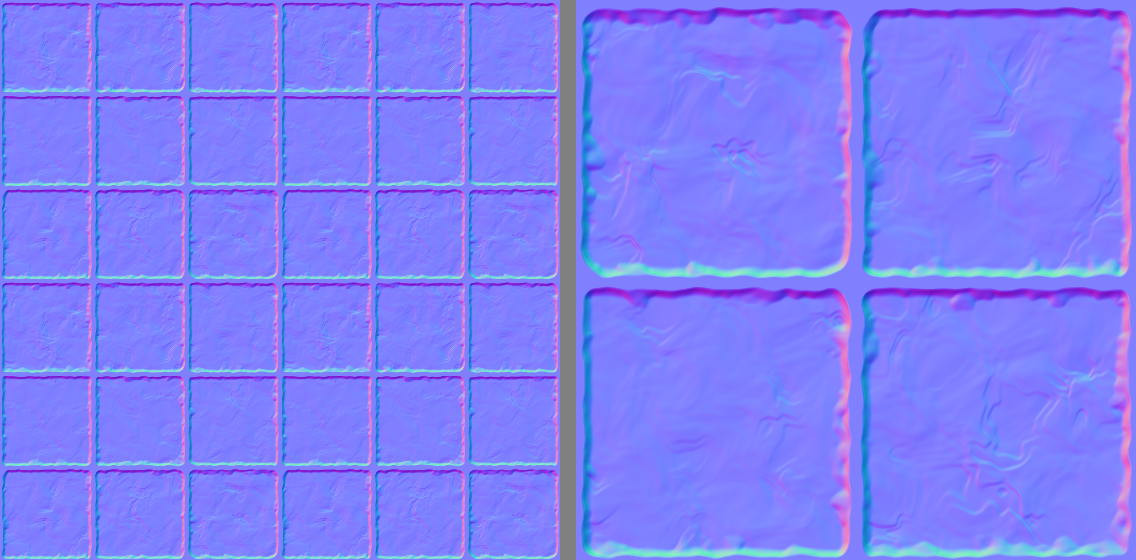
Left, the full canvas; right, a detail of the centre.
Write a Shadertoy shader that draws this texture map.

```glsl
// Tangent-space normal map of worn square stone tiles in flat grout.
// A wrapping height field (rounded boxes, ragged bevels, flaked stone) is
// differentiated by central differences and packed into colour, green down.

const float TILES = 6.0;            // tiles across and down the canvas
const float PERIOD = 3.0;           // distinct tiles before the set recurs
const float HALF_SIZE = 0.477;      // half a tile face, in cells
const vec2 TILE_SHIFT = vec2(0.002, -0.010);
const vec2 CORNER_RADIUS = vec2(0.035, 0.095);
const vec2 BEVEL_WIDTH = vec2(0.030, 0.085);
const float BEVEL_HEIGHT = 0.031;
const float EDGE_WOBBLE = 0.010;
const float GRAIN_HEIGHT = 0.0065;
const float FLAKE_HEIGHT = 0.0032;
const float BUMP_HEIGHT = 0.010;
const float SAMPLE_STEP = 0.006;    // half the derivative span, in cells

// Integer hash of a lattice point, two values in 0..1
vec2 hash2(vec2 p, float seed) {
    uvec3 v = uvec3(uint(p.x), uint(p.y), uint(seed)) * 1664525u + 1013904223u;
    v.x += v.y * v.z; v.y += v.z * v.x; v.z += v.x * v.y;
    v ^= v >> 16u;
    v.x += v.y * v.z; v.y += v.z * v.x;
    return vec2(v.xy >> 8u) / 16777216.0;
}

// Gradient noise with a whole number of lattice cells per period
float noise(vec2 p, float freq, float seed) {
    vec2 q = p * freq, cell = floor(q), f = q - cell;
    vec2 u = f * f * f * (f * (f * 6.0 - 15.0) + 10.0);
    vec4 corner;
    for (int k = 0; k < 4; k++) {
        vec2 o = vec2(k & 1, k >> 1);
        float a = 6.28318 * hash2(mod(cell + o, PERIOD * freq), seed).x;
        corner[k] = dot(vec2(cos(a), sin(a)), f - o);
    }
    return 1.4 * mix(mix(corner.x, corner.y, u.x), mix(corner.z, corner.w, u.x), u.y);
}

// Distance inward from the worn outline of a tile; each corner has its radius
float insideDistance(vec2 p, vec2 local, vec2 id) {
    vec2 cornerId = id * 2.0 + step(0.0, local);
    float chance = hash2(cornerId, 11.0).x;
    float radius = mix(CORNER_RADIUS.x, CORNER_RADIUS.y, chance * chance);
    vec2 q = abs(local) - HALF_SIZE + radius;
    float box = length(max(q, 0.0)) + min(max(q.x, q.y), 0.0) - radius;
    return -box + EDGE_WOBBLE * (noise(p, 13.0, 1.0) - 0.3);
}

// Grain, broken flake steps and a few rounded bumps
float stoneRelief(vec2 p, vec2 local, vec2 id) {
    vec2 warp = vec2(noise(p, 5.0, 2.0), noise(p, 5.0, 3.0));
    vec2 q = p + 0.07 * warp;
    float grain = 0.0, amp = 1.0, freq = 3.0;
    for (int k = 0; k < 4; k++) {
        grain += amp * noise(q, freq, 4.0 + float(k));
        amp *= 0.5;
        freq *= 2.0;
    }
    float patches = smoothstep(-0.15, 0.45, noise(p, 3.0, 8.0));
    float level = noise(q, 6.0, 9.0) + 0.3 * noise(q, 17.0, 10.0);
    float flakes = smoothstep(-0.07, 0.07, level) + smoothstep(0.25, 0.37, level);

    float bumps = 0.0;
    for (int k = 0; k < 3; k++) {
        vec2 spot = hash2(id, 20.0 + float(k));
        vec2 shape = hash2(id, 30.0 + float(k));
        float size = mix(0.03, 0.07, shape.x);
        vec2 away = (local - 0.84 * (spot - 0.5) + 0.03 * warp) / size;
        bumps += (shape.y - 0.4) * size / 0.07 * exp(-dot(away, away));
    }
    float rough = mix(0.55, 1.1, hash2(id, 12.0).x);
    return rough * (GRAIN_HEIGHT * grain + FLAKE_HEIGHT * patches * flakes)
         + BUMP_HEIGHT * bumps;
}

float height(vec2 p) {
    vec2 id = mod(floor(p), PERIOD);
    vec2 local = fract(p) - 0.5 - TILE_SHIFT;
    float d = insideDistance(p, local, id);
    if (d <= 0.0) return 0.0;

    // Ragged bevel: its width swells where the edge is chipped
    float chip = noise(p, 7.0, 13.0) + 0.5 * noise(p, 18.0, 14.0);
    float width = mix(BEVEL_WIDTH.x, BEVEL_WIDTH.y, smoothstep(0.0, 0.9, chip));
    float t = clamp(d / width, 0.0, 1.0);
    float bevel = t * (2.0 - t);
    return BEVEL_HEIGHT * bevel + t * stoneRelief(p, local, id);
}

void mainImage(out vec4 fragColor, in vec2 fragCoord) {
    vec2 p = fragCoord / iResolution.xy * TILES;
    vec2 e = vec2(SAMPLE_STEP, 0.0);

    // Slope to normal
    vec2 slope = vec2(height(p + e.xy) - height(p - e.xy),
                      height(p + e.yx) - height(p - e.yx)) / (2.0 * SAMPLE_STEP);
    vec3 normal = normalize(vec3(-slope, 1.0));

    // Pack with the green axis pointing down
    fragColor = vec4(0.5 + 0.5 * normal * vec3(1.0, -1.0, 1.0), 1.0);
}
```
